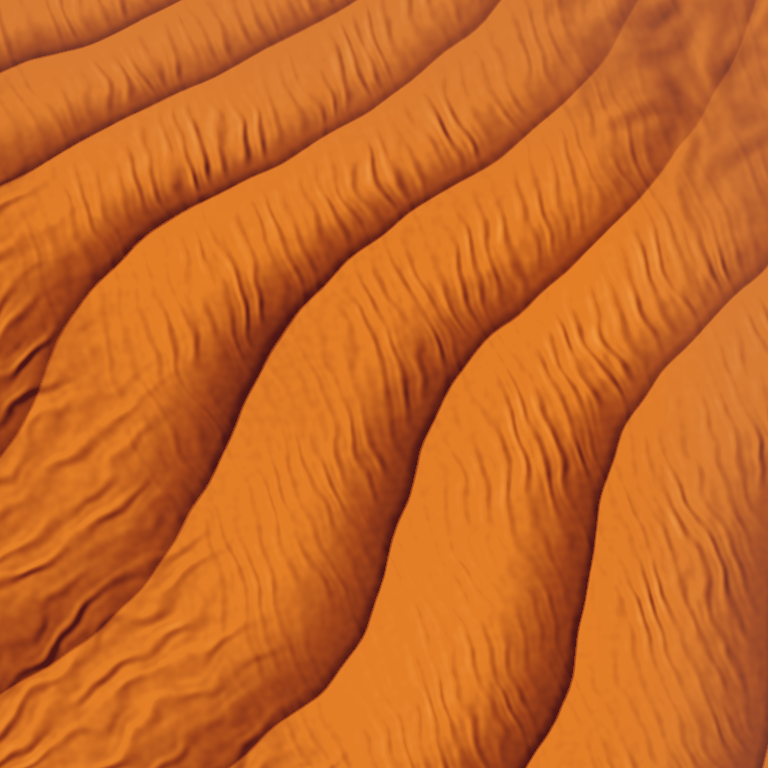
A three.js fragment shader for this texture:

```glsl
varying vec2 vUv;

const float TAU = 6.2831853;

// Dune layout
const vec2 ALONG = vec2(0.643, 0.766);
const vec2 ACROSS = vec2(0.766, -0.643);
const float BAND_WIDTH = 0.205;
const float BAND_GROWTH = 0.012;
const float BAND_ORIGIN = -0.045;
const float FAN = 0.6;
const float MEANDER = 0.04;
const float MEANDER_RATE = 7.4;
const float CREST_SOFTNESS = 0.004;

// Wind ripples
const vec2 STEEP_NORMAL = vec2(0.93, 0.37);
const vec2 SWEPT_NORMAL = vec2(0.6, -0.8);
const float STEEP_RATE = 40.0;
const float SWEPT_RATE = 23.0;
const float RIPPLE_CONTRAST = 0.18;

// Light
const vec2 LIGHT_STEP = vec2(0.005, -0.003);
const float LIT_TONE = 0.86;

// Sand colours, dark to light
const vec3 UMBER = vec3(0.31, 0.09, 0.08);
const vec3 SHADOW = vec3(0.49, 0.18, 0.09);
const vec3 RUST = vec3(0.64, 0.27, 0.10);
const vec3 OCHRE = vec3(0.76, 0.38, 0.12);
const vec3 AMBER = vec3(0.89, 0.49, 0.15);
const vec3 GLINT = vec3(0.94, 0.58, 0.24);
const vec3 DUST = vec3(0.74, 0.45, 0.30);

vec2 hashGradient(vec2 cell) {
  float angle = TAU * fract(sin(dot(cell, vec2(127.1, 311.7))) * 43758.55);
  return vec2(cos(angle), sin(angle));
}

float gradientNoise(vec2 p) {
  vec2 i = floor(p), f = fract(p);
  vec2 w = f * f * f * (f * (f * 6.0 - 15.0) + 10.0);
  vec2 e = vec2(1.0, 0.0);
  float low = mix(dot(hashGradient(i), f), dot(hashGradient(i + e.xy), f - e.xy), w.x);
  float high = mix(dot(hashGradient(i + e.yx), f - e.yx), dot(hashGradient(i + e.xx), f - e.xx), w.x);
  return 1.4 * mix(low, high, w.y);
}

// Broken, wandering wave trains with crests perpendicular to the normal
float waveTrain(vec2 p, vec2 normal, float rate) {
  vec2 q = vec2(dot(p, normal), dot(p, vec2(-normal.y, normal.x)));
  float phase = TAU * rate * q.x + 3.6 * gradientNoise(q * vec2(15.0, 11.0));
  phase += 1.3 * gradientNoise(q * vec2(30.0, 26.0) + 5.0);
  float strength = 0.75 + 0.8 * gradientNoise(q * vec2(18.0, 13.0) + 31.0);
  float wave = sin(phase) + 0.32 * sin(2.0 * phase + 0.8);
  return strength * wave + 1.0 * gradientNoise(q * vec2(1.6 * rate, 28.0));
}

float sweptMask(vec2 p) {
  return 1.0 - smoothstep(0.3, 0.52, dot(p, vec2(1.0, 0.5)));
}

float roughMask(vec2 p) {
  return 1.0 - smoothstep(0.14, 0.36, distance(p, vec2(1.0, 0.98)));
}

float surfaceHeight(vec2 p) {
  vec2 bent = p + 0.018 * vec2(gradientNoise(p * 5.0), gradientNoise(p * 5.0 + 19.0));
  float ripples = mix(waveTrain(bent, STEEP_NORMAL, STEEP_RATE),
                      1.5 * waveTrain(bent, SWEPT_NORMAL, SWEPT_RATE), sweptMask(p));
  vec2 knot = p + 0.05 * vec2(gradientNoise(p * 9.0 + 2.0), gradientNoise(p * 9.0 + 40.0));
  float lumps = 10.0 * gradientNoise(knot * vec2(14.0, 8.0)) + 4.0 * gradientNoise(knot * 24.0);
  return mix(ripples, lumps, 0.85 * roughMask(p));
}

// Dune band: x is the phase from one crest to the next, y the band width
vec2 duneBand(vec2 p) {
  float s = dot(p, ALONG), c = dot(p, ACROSS);
  float spread = 1.0 - FAN * (s - 0.75);
  c += MEANDER * cos((s - 0.74 - 0.35 * c) * MEANDER_RATE);
  c += 0.014 * gradientNoise(p * 4.0 + 7.0) + 0.006 * gradientNoise(p * 13.0);
  float offset = c / spread - BAND_ORIGIN;
  float root = sqrt(max(BAND_WIDTH * BAND_WIDTH + 4.0 * BAND_GROWTH * offset, 0.002));
  return vec2(fract((root - BAND_WIDTH) / (2.0 * BAND_GROWTH)), root * spread);
}

vec3 sandColor(float tone) {
  vec3 color = mix(UMBER, SHADOW, clamp(tone / 0.2, 0.0, 1.0));
  color = mix(color, RUST, clamp((tone - 0.2) / 0.2, 0.0, 1.0));
  color = mix(color, OCHRE, clamp((tone - 0.4) / 0.22, 0.0, 1.0));
  color = mix(color, AMBER, clamp((tone - 0.62) / 0.23, 0.0, 1.0));
  return mix(color, GLINT, clamp((tone - 0.9) / 0.3, 0.0, 1.0));
}

void main() {
  vec2 band = duneBand(vUv);
  float phase = band.x;
  float s = dot(vUv, ALONG);
  float swept = sweptMask(vUv), rough = roughMask(vUv);

  // Lee slope darkens towards the crest, which ends in a sharp crease
  float lee = smoothstep(0.45, 1.02, phase) * mix(0.64, 0.46, smoothstep(0.6, 1.1, s));
  float crease = 0.22 * (1.0 - smoothstep(0.0, 0.016, (1.0 - phase) * band.y));
  float crestEdge = 0.6 * (1.0 - smoothstep(0.0, CREST_SOFTNESS, phase * band.y));
  float shade = max(lee + crease, crestEdge) * (1.0 - 0.6 * rough) * (1.0 - 0.45 * swept);

  // Ripples gather on the middle of each slope
  float cover = smoothstep(0.0, 0.45, phase) * (1.0 - smoothstep(0.75, 0.98, phase));
  cover *= 0.4 + 0.85 * smoothstep(0.5, 0.9, s) + 0.4 * (1.0 - smoothstep(0.0, 0.25, vUv.y));
  cover = max(cover * (1.0 + 0.7 * gradientNoise(vUv * 6.0 + 3.0)), 0.15);
  cover = mix(mix(cover, 0.75, swept), 1.1, rough);
  float relief = surfaceHeight(vUv) - surfaceHeight(vUv + LIGHT_STEP);

  float tone = LIT_TONE - shade + RIPPLE_CONTRAST * cover * relief;
  tone += 0.08 * gradientNoise(vUv * 3.0) + 0.05 * gradientNoise(vUv * 85.0);
  tone -= 0.16 * swept + 0.24 * rough;

  // Paler, dustier sand near the top and right
  float dust = max(smoothstep(0.65, 1.0, vUv.y), smoothstep(0.75, 1.0, vUv.x));
  vec3 color = sandColor(tone);
  color = mix(color, DUST, 0.32 * dust + 0.1 * rough);
  gl_FragColor = vec4(color, 1.0);
}
```
